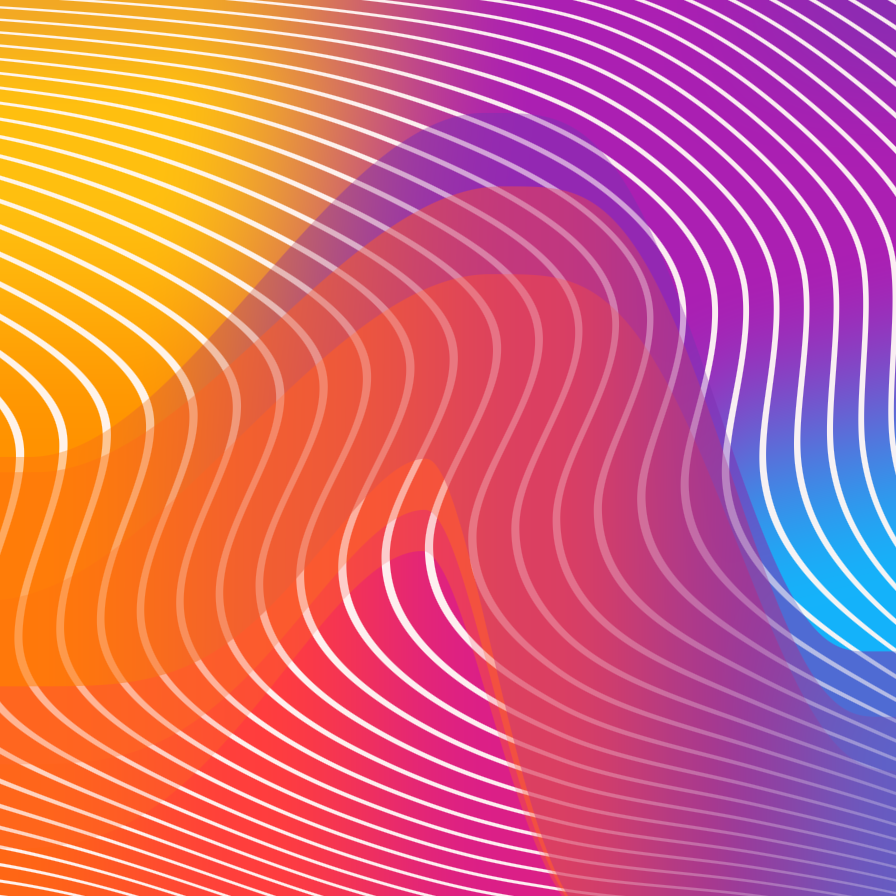
Write a three.js fragment shader that draws this background.

```glsl
// Warm-to-violet gradient crossed by a translucent wave and a hill, with fine S-shaped stripes.
// The stripes are level lines of a bent phase field; wave and hill are nested
// height curves that tint the gradient and fade the stripes.
varying vec2 vUv;

const vec3 AMBER = vec3(1.0, 0.75, 0.06);
const vec3 ORANGE = vec3(1.0, 0.47, 0.04);
const vec3 VERMILION = vec3(0.95, 0.36, 0.20);
const vec3 ROSE = vec3(0.87, 0.25, 0.37);
const vec3 MAGENTA = vec3(0.86, 0.12, 0.53);
const vec3 PURPLE = vec3(0.67, 0.12, 0.70);
const vec3 VIOLET = vec3(0.50, 0.19, 0.70);
const vec3 BLUE = vec3(0.40, 0.36, 0.76);
const vec3 CYAN = vec3(0.08, 0.70, 0.98);
const vec3 WHITE = vec3(1.0, 0.97, 0.96);

float smoother(float t) {
  return t * t * t * (t * (t * 6.0 - 15.0) + 10.0);
}

// Antialiased coverage of the side where d is positive.
float fill(float d) {
  return clamp(0.5 + d / max(fwidth(d), 1e-5), 0.0, 1.0);
}

// Height of a crest between two troughs; skew moves the steepest part of each side.
float crestCurve(float x, vec2 left, vec2 peak, vec2 right, vec2 skew) {
  float rise = pow(clamp((x - left.x) / (peak.x - left.x), 0.0, 1.0), skew.x);
  float fall = pow(clamp((x - peak.x) / (right.x - peak.x), 0.0, 1.0), skew.y);
  float y = mix(left.y, peak.y, smoothstep(0.0, 1.0, rise));
  return mix(y, right.y, smoother(fall));
}

// Stripe number: a sheared S-curve, repeated sideways.
float stripePhase(vec2 p) {
  const float BEND_TOP = 0.512;
  const float BEND_LOW = 0.716;
  float v = p.y + 0.22 * p.x;
  float above = max(BEND_TOP - v, 0.0);
  float below = max(v - BEND_LOW, 0.0);

  float swing = 0.050 + 0.026 * smoothstep(0.0, 0.39, p.x)
              - 0.016 * smoothstep(0.625, 0.85, p.x);
  float bend = -swing * smoothstep(BEND_TOP, BEND_LOW, v);
  bend -= above * above / mix(0.169, 0.284, smoothstep(0.0, 0.39, above));
  bend += below * below / mix(0.195, 0.293, smoothstep(0.0, 0.586, p.x));

  // The bends straighten and the stripes crowd toward the right.
  float w = v - 0.612;
  float lean = 0.36 * smoothstep(0.625, 0.99, p.x);
  bend += lean * w / sqrt(1.0 + w * w / 0.0204);
  float crowd = max(p.x - 0.547, 0.0);
  return (p.x + 0.54 * crowd * crowd - bend - 0.458) / 0.0484;
}

float stripes(float phase, float width) {
  float d = abs(fract(phase + 0.5) - 0.5);
  float aa = max(fwidth(phase), 1e-4);
  return clamp((0.5 * width - d) / aa + 0.5, 0.0, 1.0);
}

vec3 skyColor(vec2 p) {
  vec3 warm = mix(AMBER, vec3(1.0, 0.57, 0.0), smoothstep(0.2, 0.52, p.y));
  warm = mix(warm, vec3(0.95, 0.66, 0.14), 1.0 - smoothstep(0.0, 0.13, p.y));
  vec3 c = mix(warm, PURPLE, smoothstep(0.19, 0.62, p.x + 0.12 * p.y));
  float corner = smoothstep(0.72, 1.0, p.x) * (1.0 - smoothstep(0.0, 0.2, p.y));
  c = mix(c, VIOLET, 0.7 * corner);
  float cool = smoothstep(0.28, 0.68, p.y + 0.25 * (p.x - 0.92));
  return mix(c, CYAN, cool * smoothstep(0.65, 0.85, p.x));
}

vec3 waveColor(vec2 p) {
  vec3 c = mix(ORANGE, VERMILION, smoothstep(0.02, 0.36, p.x));
  c = mix(c, ROSE, smoothstep(0.32, 0.62, p.x));
  c = mix(c, VIOLET, 0.65 * smoothstep(0.60, 0.86, p.x));
  return mix(c, BLUE, smoothstep(0.78, 1.02, p.x) * smoothstep(0.55, 0.85, p.y));
}

vec3 hillColor(vec2 p) {
  vec3 c = mix(vec3(1.0, 0.40, 0.08), vec3(1.0, 0.24, 0.24), smoothstep(0.0, 0.30, p.x));
  return mix(c, MAGENTA, smoothstep(0.28, 0.56, p.x));
}

void main() {
  vec2 p = vec2(vUv.x, 1.0 - vUv.y); // y runs down from the top edge

  // Nested wave layers, outermost first
  vec2 waveSkew = vec2(1.0, 1.29);
  float outer = fill(p.y - crestCurve(p.x, vec2(0.033, 0.510), vec2(0.540, 0.126), vec2(0.970, 0.727), waveSkew));
  float middle = fill(p.y - crestCurve(p.x, vec2(0.040, 0.527), vec2(0.560, 0.208), vec2(0.983, 0.800), waveSkew));
  float inner = fill(p.y - crestCurve(p.x, vec2(-0.013, 0.670), vec2(0.547, 0.306), vec2(1.003, 0.860), waveSkew));

  // Nested hill layers, outermost first
  vec2 foot = vec2(0.70, 1.04);
  float rim = fill(p.y - crestCurve(p.x, vec2(0.026, 0.766), vec2(0.475, 0.512), foot, vec2(1.88, 0.72)));
  float slope = fill(p.y - crestCurve(p.x, vec2(0.013, 0.853), vec2(0.474, 0.569), foot, vec2(1.65, 0.72)));
  float core = fill(p.y - crestCurve(p.x, vec2(0.0, 0.947), vec2(0.471, 0.615), foot, vec2(1.44, 0.72)));

  // Translucent fills
  vec3 wave = waveColor(p);
  vec3 hill = hillColor(p);
  vec3 veil = mix(ORANGE, VIOLET, smoothstep(0.05, 0.48, p.x));
  vec3 color = skyColor(p);
  color = mix(color, veil, 0.55 * outer);
  color = mix(color, wave, 0.62 * middle);
  color = mix(color, wave, 0.9 * inner);
  color = mix(color, mix(vec3(1.0, 0.37, 0.16), hill, 0.15), 0.75 * rim);
  color = mix(color, hill, 0.45 * slope);
  color = mix(color, hill, core);

  // Stripes fade under each wave layer and return on the hill
  float opacity = mix(0.95, 0.58, outer);
  opacity = mix(mix(opacity, 0.36, middle), 0.27, inner);
  opacity = mix(mix(mix(opacity, 0.55, rim), 0.76, slope), 0.96, core);
  color = mix(color, WHITE, opacity * stripes(stripePhase(p), 0.19));

  gl_FragColor = vec4(color, 1.0);
}
```
